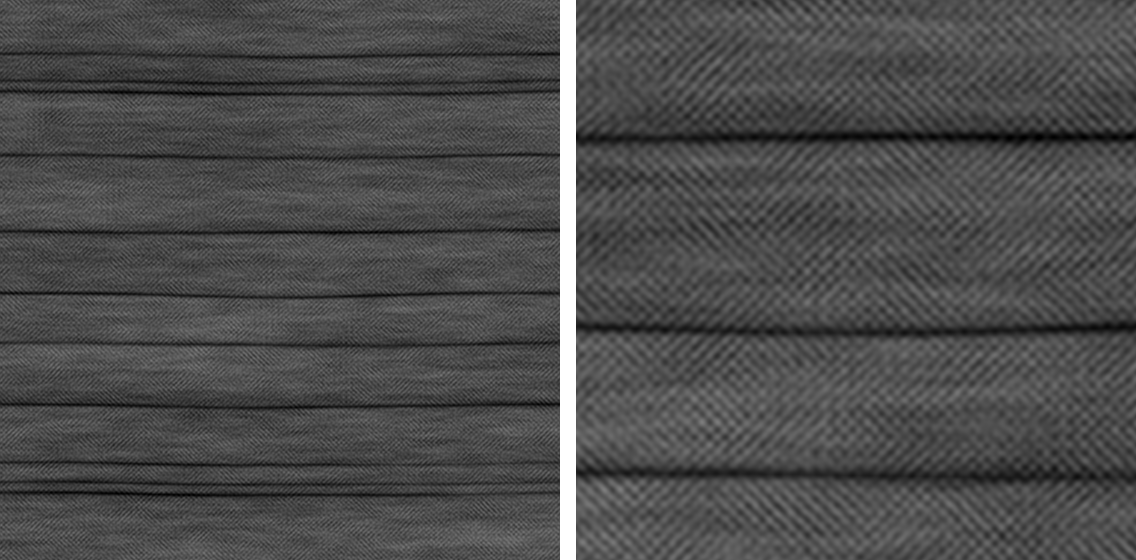
Left, the full canvas; right, a detail of the centre.
Give the GLSL for this texture, as a three.js fragment shader.

```glsl
varying vec2 vUv;

const float PI = 3.14159265;
const float THREADS = 112.0;
const int FOLDS = 8;
const vec3 CLOTH = vec3(0.304);
const vec3 CREASE = vec3(0.045);

vec2 gradientAt(vec2 cell) {
  float h = fract(sin(dot(cell, vec2(127.1, 311.7))) * 43758.545);
  return vec2(cos(2.0 * PI * h), sin(2.0 * PI * h));
}

float gradientNoise(vec2 p) {
  vec2 i = floor(p);
  vec2 f = p - i;
  vec2 u = f * f * f * (f * (f * 6.0 - 15.0) + 10.0);
  vec2 e = vec2(1.0, 0.0);
  float low = mix(dot(gradientAt(i), f), dot(gradientAt(i + e.xy), f - e.xy), u.x);
  float high = mix(dot(gradientAt(i + e.yx), f - e.yx), dot(gradientAt(i + e.xx), f - e.xx), u.x);
  return mix(low, high, u.y);
}

// Two crossing diagonals form a checker that leans one way in patches
float weave(vec2 p, float threads) {
  float lean = smoothstep(-0.5, 0.5, gradientNoise(p * vec2(16.0, 26.0)));
  float depth = 0.9 + 0.9 * gradientNoise(p * vec2(18.0, 40.0) + 31.0);
  float slip = 1.2 * gradientNoise(p * vec2(20.0, 34.0) + 71.0);
  float rising = sin(2.0 * PI * threads * (p.x - p.y) + slip);
  float falling = sin(2.0 * PI * threads * (p.x + p.y) - slip);
  return depth * mix(rising, falling, 0.12 + 0.76 * lean);
}

// Long horizontal yarns at three thicknesses
float streaks(vec2 p) {
  return 0.75 * gradientNoise(p * vec2(1.3, 12.0) + 5.0)
       + 0.65 * gradientNoise(p * vec2(4.0, 50.0) + 17.0)
       + 0.75 * gradientNoise(p * vec2(16.0, 115.0) + 43.0);
}

// Uneven spacing of the folds up the cloth
float foldHeight(float i) {
  float swell = 0.055 * sin(PI * i / 7.0);
  float jitter = 0.03 * cos(2.0 * PI * (i - 1.0) / 5.0);
  return 0.108 + 0.112 * i + swell + jitter;
}

// Thin dark core with a soft shadow, longer on the upper side
float crease(float d, float width) {
  float core = exp(-d * d / (width * width));
  float reach = d > 0.0 ? 0.014 : 0.004;
  return 0.68 * core + 0.32 * exp(-abs(d) / reach);
}

float folds(vec2 p) {
  float light = 1.0;
  for (int n = 0; n < FOLDS; n++) {
    float i = float(n);
    float sag = 0.0025 * cos(2.0 * PI * p.x) + 0.005 * gradientNoise(vec2(p.x * 3.0, i * 7.3));
    float d = p.y - foldHeight(i) - sag;
    float strength = clamp(0.8 + 0.6 * gradientNoise(vec2(p.x * 2.5, i * 5.7 + 40.3)), 0.4, 1.0);
    light *= 1.0 - strength * crease(d, 0.0036);

    // Gathered folds carry extra pleats
    float gathered = 1.0 - step(0.5, mod(i, 6.0));
    float lowest = 1.0 - step(0.5, i);
    light *= 1.0 - 0.8 * gathered * strength * crease(d - 0.019, 0.0033);
    light *= 1.0 - 0.75 * lowest * strength * crease(d - 0.054, 0.003);
  }
  return 1.0 - light;
}

void main() {
  float grain = gradientNoise(vUv * 190.0);
  float tone = 0.064 * weave(vUv, THREADS) + 0.1 * streaks(vUv) + 0.085 * grain;
  float shade = folds(vUv);
  vec3 color = mix(CLOTH, CREASE, shade) + tone * (1.0 - 0.5 * shade);
  gl_FragColor = vec4(color, 1.0);
}
```
